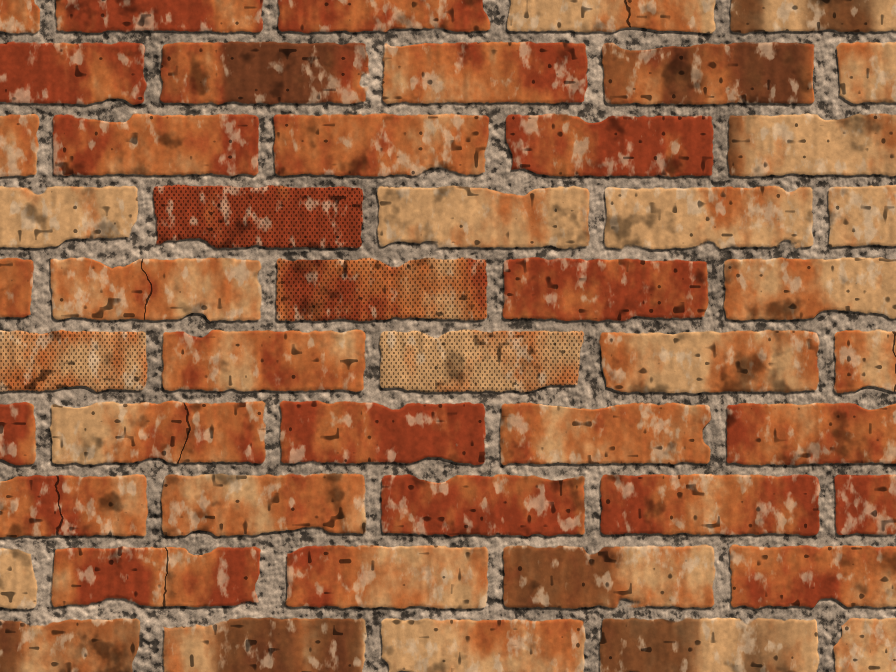
A Shadertoy shader for this texture:

```glsl
// Weathered red, orange and tan brick wall in running bond with rough grey mortar.
#define PITCH vec2(0.3325, 0.1072)     // brick plus joint, in canvas heights
#define FIRST_JOINT 0.0694             // x of the first upright joint, even rows
#define ROW_SHIFT 0.47                 // shift of odd rows, in bricks
#define JOINT_HALF vec2(0.0122, 0.0088)
#define JOINT_JITTER 0.055
#define EDGE_WEAR 0.008
#define LIGHT_STEP vec2(0.0025, 0.0045)
#define RED vec3(0.54, 0.22, 0.12)
#define ORANGE vec3(0.67, 0.37, 0.19)
#define TAN vec3(0.75, 0.56, 0.37)
#define BROWN vec3(0.35, 0.22, 0.13)
#define MORTAR vec3(0.58, 0.50, 0.42)

float hash(vec2 p) {
    return fract(sin(dot(p, vec2(127.1, 311.7))) * 43758.5453);
}

float noise(vec2 p) {
    vec2 i = floor(p), f = fract(p);
    f = f * f * (3.0 - 2.0 * f);
    return mix(mix(hash(i), hash(i + vec2(1, 0)), f.x),
               mix(hash(i + vec2(0, 1)), hash(i + vec2(1, 1)), f.x), f.y);
}

float fbm(vec2 p) {
    float sum = 0.0, amp = 0.533;
    for (int i = 0; i < 4; i++) {
        sum += amp * noise(p);
        p = mat2(1.6, 1.2, -1.2, 1.6) * p + 7.3;
        amp *= 0.5;
    }
    return sum;
}

// Position of an upright joint, in brick units
float jointAt(float index, float row) {
    return index + JOINT_JITTER * (hash(vec2(index, row) + 3.7) - 0.5);
}

// Signed distance to the worn brick around p; also its id and local position
float brickDistance(vec2 p, out vec2 id, out vec2 local) {
    float down = 1.0 - p.y + 0.005 * (noise(p * vec2(4.0, 9.0)) - 0.5);
    float row = floor(down / PITCH.y + 0.488);
    float x = (p.x - FIRST_JOINT) / PITCH.x - ROW_SHIFT * mod(row, 2.0);
    float cell = floor(x + 0.5);
    cell -= step(x, jointAt(cell, row));
    float left = jointAt(cell, row), right = jointAt(cell + 1.0, row);
    id = vec2(cell, row);
    local = vec2((x - 0.5 * (left + right)) * PITCH.x, (row + 0.012) * PITCH.y - down);

    vec2 halfSize = 0.5 * vec2((right - left) * PITCH.x, PITCH.y) - JOINT_HALF;
    vec2 q = abs(local) - halfSize + 0.006;
    float d = length(max(q, 0.0)) + min(max(q.x, q.y), 0.0) - 0.006;
    float chips = smoothstep(0.7, 0.95, noise(p * 17.0 + 5.0));
    return d + EDGE_WEAR * (fbm(p * 55.0) - 0.5) + 0.012 * chips;
}

vec3 mortarColor(vec2 p) {
    float grain = fbm(p * 95.0);
    float relief = grain - fbm((p + LIGHT_STEP) * 95.0);
    float stain = fbm(p * 9.0 + 20.0) - 0.5;
    float pit = smoothstep(0.42, 0.25, grain);
    return MORTAR * (1.0 + 0.9 * relief + 0.5 * stain + 0.5 * (grain - 0.5)) * (1.0 - 0.4 * pit);
}

vec3 brickColor(vec2 p, vec2 id, vec2 local) {
    vec2 seed = 31.0 * vec2(hash(id), hash(id + 9.1));
    float kind = hash(id + 17.3);

    // Firing tone: one per brick, drifting in upright bands
    float bands = noise(local * vec2(19.0, 5.0) + seed);
    float blotch = fbm(local * vec2(45.0, 28.0) + seed);
    float tone = 0.05 + 0.75 * hash(id + 4.4) + 0.65 * (bands - 0.5) + 0.6 * (blotch - 0.5);
    vec3 color = mix(RED, ORANGE, smoothstep(0.15, 0.5, tone));
    color = mix(color, TAN, smoothstep(0.45, 0.85, tone));
    color = mix(color, BROWN, 0.7 * step(kind, 0.1) * smoothstep(0.75, 0.35, bands));

    // Lime scuffs, soot and fine grain
    float scuff = smoothstep(0.58, 0.76, fbm(local * vec2(62.0, 38.0) + seed.yx));
    color = mix(color, vec3(0.78, 0.66, 0.53), 0.65 * scuff);
    float streak = noise(local * vec2(150.0, 22.0) + seed);
    color *= 0.92 + 0.16 * streak;
    color *= 1.0 - 0.4 * smoothstep(0.62, 0.82, fbm(p * 24.0 + 40.0));
    color *= 0.86 + 0.28 * fbm(p * 150.0);
    color *= 1.0 - 0.5 * smoothstep(0.84, 0.95, noise(p * 85.0 + seed));

    // A few bricks are stippled, a few are cracked
    vec2 stipple = sin(local * vec2(900.0, 620.0) + 2.0 * blotch);
    color *= 1.0 - 0.4 * step(0.94, kind) * smoothstep(0.1, 0.7, stipple.x * stipple.y);
    float crack = abs(local.x + 0.12 * (hash(id + 2.2) - 0.5) + 0.03 * (fbm(local * 30.0 + seed) - 0.5));
    color *= 1.0 - 0.6 * step(abs(kind - 0.5), 0.05) * smoothstep(0.0022, 0.0006, crack);
    return color;
}

void mainImage(out vec4 fragColor, in vec2 fragCoord) {
    vec2 p = fragCoord / iResolution.y;
    float pixel = 1.0 / iResolution.y;
    vec2 id, local, otherId, otherLocal;
    float toLight = brickDistance(p + LIGHT_STEP, otherId, otherLocal);
    float d = brickDistance(p, id, local);

    // Bricks cast a shadow on the recessed mortar below and to the left
    float shadow = smoothstep(0.001, -0.0025, toLight);
    vec3 mortar = mortarColor(p) * (1.0 - 0.62 * shadow);

    // Rounded rims catch light above and darken below
    float slope = clamp((toLight - d) / length(LIGHT_STEP), -1.0, 1.0);
    float rim = smoothstep(-0.006, 0.0, d);
    vec3 brick = brickColor(p, id, local) * (1.0 + 0.28 * rim * slope);

    float cover = smoothstep(pixel, -pixel, d);
    fragColor = vec4(clamp(mix(mortar, brick, cover), 0.0, 1.0), 1.0);
}
```
